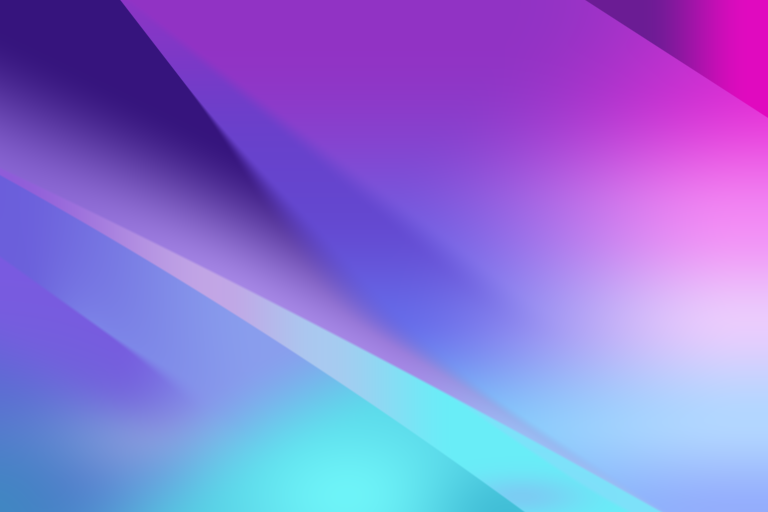
Write a Shadertoy shader that draws this background.

```glsl
float cover(float d, float softness) {
    return smoothstep(-softness, softness, d);
}

float glow(vec2 p, vec2 center, vec2 radius) {
    vec2 d = (p - center) / radius;
    return exp(-dot(d, d));
}

// Broad sheet: purple to sky on the left, magenta to pale blue on the right
vec3 mainSheet(vec2 p) {
    vec3 cool = mix(vec3(0.57, 0.20, 0.77), vec3(0.40, 0.43, 0.92), smoothstep(0.08, 0.64, p.y));
    cool = mix(cool, vec3(0.46, 0.78, 0.98), smoothstep(0.62, 0.86, p.y));

    vec3 warm = mix(vec3(0.90, 0.18, 0.84), vec3(0.95, 0.55, 0.96), smoothstep(0.16, 0.46, p.y));
    warm = mix(warm, vec3(0.92, 0.80, 0.99), smoothstep(0.42, 0.64, p.y));
    warm = mix(warm, vec3(0.70, 0.84, 1.00), smoothstep(0.62, 0.82, p.y));
    warm = mix(warm, vec3(0.58, 0.68, 0.99), smoothstep(0.82, 1.0, p.y));

    float shift = 0.25 * (1.0 - smoothstep(0.0, 0.4, p.y));
    vec3 col = mix(cool, warm, smoothstep(0.75, 1.45, p.x - shift));

    // Bluer strip beside the long fold
    float strip = cover(0.25 + 1.25 * p.y - p.x, 0.012 + 0.08 * p.y);
    strip *= smoothstep(-0.1, 0.3, p.y) * (1.0 - smoothstep(0.4, 0.68, p.y));
    return mix(col, vec3(0.36, 0.25, 0.79), 0.7 * strip);
}

// Dark wedge, lit by the ribbon at height h above it
vec3 wedge(vec2 p, float h) {
    vec3 lit = mix(vec3(0.54, 0.40, 0.83), vec3(0.66, 0.54, 0.91), smoothstep(0.0, 0.5, p.x));
    lit = mix(lit, vec3(0.62, 0.76, 0.97), smoothstep(0.75, 1.05, p.x));
    return mix(lit, vec3(0.21, 0.08, 0.49), smoothstep(-0.03, 0.27, h));
}

vec3 lowerSheet(vec2 p) {
    vec3 col = mix(vec3(0.42, 0.37, 0.86), vec3(0.54, 0.62, 0.93), smoothstep(0.0, 0.52, p.x));

    // Violet shade under a fading crease
    float d = p.y - 0.557 - 0.714 * (p.x - 0.078);
    float fade = 1.0 - smoothstep(0.22, 0.44, p.x);
    float shade = cover(d, 0.005 + 0.03 * smoothstep(0.2, 0.44, p.x));
    shade *= fade * (1.0 - smoothstep(0.1, 0.28, d));
    col = mix(col, vec3(0.53, 0.56, 0.94), 0.6 * exp(-abs(d) * 14.0) * smoothstep(0.05, 0.2, p.x));
    col = mix(col, vec3(0.48, 0.35, 0.88), shade);

    // Pale haze, aqua pool and steel blue corner
    col = mix(col, vec3(0.62, 0.65, 0.90), 0.8 * glow(p, vec2(0.27, 0.87), vec2(0.22, 0.08)));
    col = mix(col, vec3(0.35, 0.84, 0.91), smoothstep(1.0, 1.26, p.y + 0.6 * p.x));
    col = mix(col, vec3(0.44, 0.97, 0.98), 0.9 * glow(p, vec2(0.68, 0.97), vec2(0.20, 0.13)));
    col = mix(col, vec3(0.24, 0.73, 0.83), 0.9 * glow(p, vec2(0.99, 1.02), vec2(0.14, 0.12)));
    return mix(col, vec3(0.25, 0.53, 0.76), glow(p, vec2(-0.03, 1.02), vec2(0.30, 0.25)));
}

vec3 ribbon(vec2 p, float h) {
    vec3 col = mix(vec3(0.56, 0.36, 0.85), vec3(0.76, 0.65, 0.90), smoothstep(0.0, 0.43, p.x));
    col = mix(col, vec3(0.66, 0.79, 0.94), smoothstep(0.42, 0.64, p.x));
    col = mix(col, vec3(0.41, 0.93, 0.97), smoothstep(0.62, 0.90, p.x));
    col = mix(col, vec3(0.50, 0.77, 0.95), 0.8 * glow(p, vec2(1.02, 0.97), vec2(0.12, 0.04)));

    // Inner crease along the upper lip
    float crease = 0.035 * smoothstep(0.8, 1.2, p.x) + h;
    float lip = cover(crease, 0.006) * smoothstep(0.8, 1.0, p.x);
    return mix(col, vec3(0.53, 0.86, 0.98), 0.65 * lip);
}

void mainImage(out vec4 fragColor, in vec2 fragCoord) {
    vec2 uv = fragCoord / iResolution.xy;
    vec2 p = vec2(1.5 * uv.x, 1.0 - uv.y);
    float aa = 1.0 / iResolution.y;

    float ribbonTop = 0.328 + 0.475 * p.x + 0.035 * p.x * p.x;
    float ribbonBottom = 0.342 + 0.553 * p.x + 0.087 * p.x * p.x;
    float h = ribbonTop - p.y;

    // Long fold, bending toward the ribbon and softening as it falls
    float bend = p.y - 0.62;
    float foldX = 0.234 + 0.77 * p.y + 0.375 * (bend + sqrt(bend * bend + 0.003));
    float foldSoftness = aa + 0.06 * smoothstep(0.15, 0.6, p.y) * (1.0 - 0.7 * smoothstep(0.6, 0.8, p.y));

    vec3 col = mix(wedge(p, h), mainSheet(p), cover(p.x - foldX, foldSoftness));

    // Magenta corner
    vec3 corner = mix(vec3(0.42, 0.11, 0.58), vec3(0.88, 0.04, 0.75), smoothstep(1.25, 1.47, p.x));
    col = mix(col, corner, cover(0.645 * (p.x - 1.143) - p.y, aa));

    // Ribbon over the upper sheets, lower sheet in front
    col = mix(col, ribbon(p, h), cover(-h, aa + 0.002));
    col = mix(col, lowerSheet(p), cover(p.y - ribbonBottom, aa + 0.001));
    fragColor = vec4(col, 1.0);
}
```
